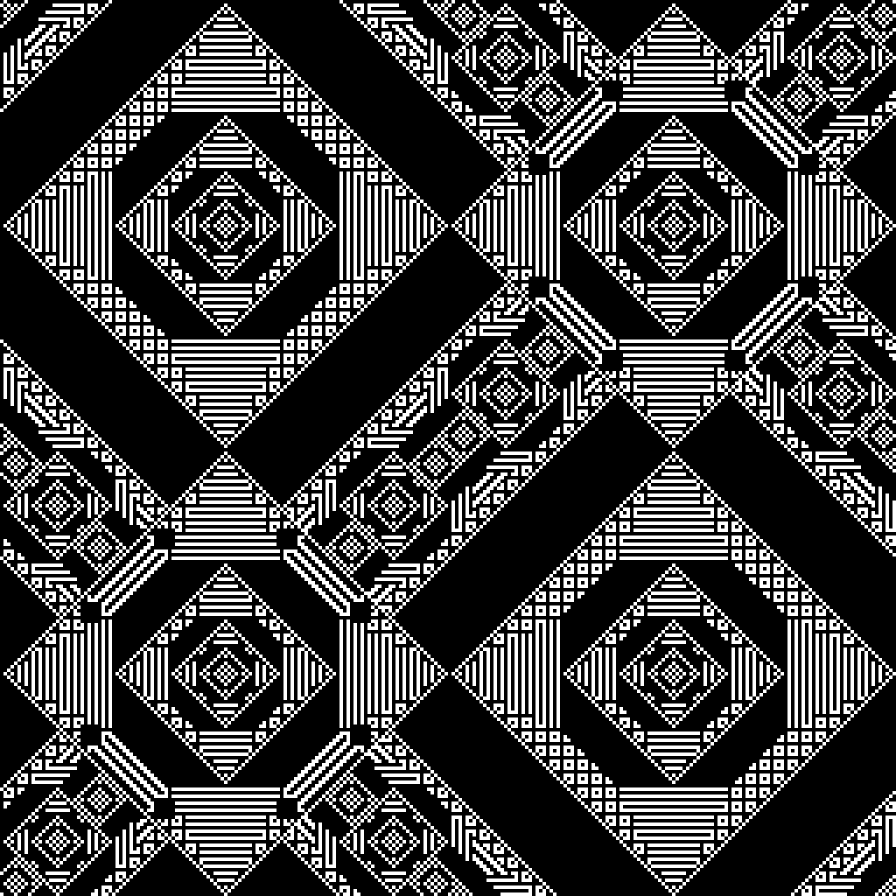
This pattern is drawn by a WebGL 1 fragment shader. Its source:

```glsl
precision highp float;
// Nested diamonds of fine stripes and ringlets, linked by diagonal bands, on a square cell grid.
uniform vec2 u_resolution;

const float CELLS = 256.0;      // grid cells across the canvas
const float TILE = 128.0;       // width of one tile, measured along a diagonal
const float HALF_TILE = 64.0;
const float BAND = 32.0;        // half width of a linking band
const float RINGLET = 4.0;      // spacing of the ringlets
const float STRIPE = 2.0;       // period of the straight stripes
const float DIAGONAL = 4.0;     // period of the diagonal stripes
const vec3 DARK = vec3(0.0);
const vec3 LIGHT = vec3(1.0);

float stripes(float n) { return step(0.5, mod(n, STRIPE)); }

float diagonals(float n) { return step(DIAGONAL * 0.5, mod(n, DIAGONAL)); }

// Small square rings with a dark middle.
float ringlets(vec2 p) {
  vec2 m = mod(p, RINGLET);
  if (min(m.x, m.y) < 0.5) return 0.0;
  return step(0.5, length(m - 0.5 * RINGLET));
}

// Turns diagonal coordinates into grid coordinates.
vec2 toGrid(vec2 d) { return 0.5 * vec2(d.x + d.y, d.x - d.y); }

// Diamonds that double in size, each holding a dark octagon.
float nestedDiamond(vec2 d, float crossed) {
  vec2 a = abs(d);
  float s = max(a.x, a.y);
  float t = min(a.x, a.y);
  if (s < 0.5 || s >= HALF_TILE) return 0.0;

  float reach = 1.0;
  for (int i = 0; i < 6; i++) {
    if (s >= reach) reach *= 2.0;
  }
  if (s == reach - 1.0) return 1.0;
  if (s == reach - 2.0) return 0.0;

  vec2 g = abs(toGrid(d));
  float far = max(g.x, g.y);
  float near = min(g.x, g.y);

  // Striped triangles on the four axes.
  if (far > 0.5 * reach && 2.0 * near <= reach - far) return stripes(far);
  if (s <= 0.75 * reach) return 0.0;

  // Where bands meet the rim: diagonal stripes and dark stars.
  if (crossed > 0.5 && reach == HALF_TILE) {
    if (t < 16.0) return diagonals(s);
    if (abs(s - 56.0) + abs(t - 22.0) < 6.0) return 0.0;
  }
  return ringlets(g);
}

// Band along d.y: ringlet rims, bent stripes and a chain of diamonds.
float linkBand(vec2 d) {
  float u = abs(d.x);
  float w = abs(d.y);
  w = min(w, HALF_TILE - w);
  float v = abs(d.y);
  if (u >= BAND) return 0.0;
  if (u == BAND - 1.0) return 1.0;
  if (u == BAND - 2.0) return 0.0;
  if (u > 0.75 * BAND) return ringlets(toGrid(vec2(u, w)));

  if (u >= 0.5 * BAND) {
    float depth = 0.5 * (u - w);
    if (depth < 0.0) return 0.0;
    return depth < 7.0 ? stripes(depth) : diagonals(u);
  }

  // Large links halfway along, pairs of small ones at the joints.
  if (w >= 16.0) return nestedDiamond(vec2(d.x, v - 32.0), 0.0);
  if (u >= 8.0) return 0.0;
  return nestedDiamond(vec2(d.x, w - 8.0), 0.0);
}

float pattern(vec2 cell) {
  vec2 d = vec2(cell.x + cell.y, cell.x - cell.y) + HALF_TILE;
  vec2 odd = mod(floor(d / TILE), 2.0);
  vec2 local = mod(d, TILE) - HALF_TILE;
  if (odd.x != odd.y) return nestedDiamond(local, odd.y);
  return linkBand(odd.x > 0.5 ? local.yx : local);
}

void main() {
  // Average four samples to smooth the cell edges.
  float light = 0.0;
  for (int j = 0; j < 2; j++) {
    for (int i = 0; i < 2; i++) {
      vec2 offset = 0.5 * vec2(float(i), float(j)) - 0.25;
      vec2 cell = floor((gl_FragCoord.xy + offset) / u_resolution * CELLS);
      cell.y = CELLS - 1.0 - cell.y;
      light += 0.25 * pattern(cell);
    }
  }
  gl_FragColor = vec4(mix(DARK, LIGHT, light), 1.0);
}
```
